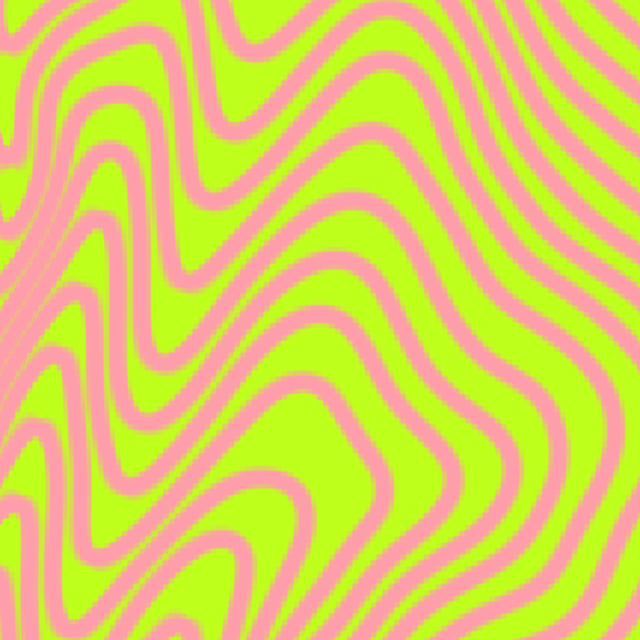
Write a WebGL 2 fragment shader that draws this pattern.

```glsl
#version 300 es
precision highp float;
// Pink contour lines of even stroke flowing over leaning waves on lime, with softly stepped edges.

#define LINE_COUNT 9.0     // contours per unit of height
#define HALF_STROKE 0.0148 // half the line width
#define EDGE_SOFT 0.0070   // half the blur of a line edge
#define STEP_CELLS 108.0   // steps across the canvas
#define WAVE_HEIGHT 0.170  // amplitude of the ridges
#define WAVE_LEAN 0.23     // sideways drift of the ridges with height
#define WARP 0.050         // irregularity of the ridge positions
#define ROUGHNESS 0.050    // irregularity of the height
#define FOLD 2.4           // steepness of the lower fold that turns lines back
#define TILT 1.25          // steepness of the upper right slope
#define SEED 3.7

uniform vec2 u_resolution;
out vec4 outColor;

const float TAU = 6.2831853;
const vec3 PINK = vec3(1.00, 0.62, 0.67);
const vec3 LIME = vec3(0.75, 1.00, 0.11);

float hash(vec2 p) {
  return fract(sin(dot(p, vec2(127.1, 311.7)) + SEED) * 43758.5453);
}

// Smooth value noise from -1 to 1
float noise(vec2 p) {
  vec2 cell = floor(p);
  vec2 f = fract(p);
  f = f * f * f * (f * (f * 6.0 - 15.0) + 10.0);
  float low = mix(hash(cell), hash(cell + vec2(1.0, 0.0)), f.x);
  float high = mix(hash(cell + vec2(0.0, 1.0)), hash(cell + 1.0), f.x);
  return 2.0 * mix(low, high, f.y) - 1.0;
}

// Zero below the origin, linear above it, rounded between
float softRamp(float s, float rounding) {
  return 0.5 * (s + sqrt(s * s + rounding * rounding));
}

// Leaning ridges that widen to the right and flatten toward the upper right
float waves(vec2 p) {
  float across = p.x - WAVE_LEAN * p.y + WARP * noise(p * 3.2);
  float phase = 0.03 + across * (3.3 - 1.9 * across);
  return WAVE_HEIGHT * (1.0 - 0.8 * p.x * p.y) * cos(TAU * phase);
}

// Height field: a slope with waves, a fold at the lower right and a tilt at the upper right
float heightAt(vec2 p) {
  float fold = softRamp(dot(p - vec2(0.5, 0.18), vec2(0.25, -0.97)), 0.06);
  fold *= FOLD * smoothstep(0.12, 0.5, p.x);
  float tilt = TILT * softRamp(dot(p - vec2(0.67, 0.75), vec2(0.95, 0.3)), 0.08);
  return p.y - waves(p) + fold + tilt + ROUGHNESS * noise(p * 4.3 + 17.0);
}

// Distance to the nearest contour, so that strokes keep an even width
float contourDistance(vec2 p) {
  vec2 e = vec2(0.003, 0.0);
  vec2 slope = vec2(heightAt(p + e.xy) - heightAt(p - e.xy),
                    heightAt(p + e.yx) - heightAt(p - e.yx)) / (2.0 * e.x);
  float band = abs(fract(heightAt(p) * LINE_COUNT) - 0.5);
  return band / (LINE_COUNT * max(length(slope), 0.05));
}

// Pull points toward cell centers, with a smooth passage between cells
vec2 softSteps(vec2 p) {
  vec2 cells = p * STEP_CELLS;
  return (floor(cells) + smoothstep(0.2, 0.8, fract(cells))) / STEP_CELLS;
}

void main() {
  vec2 p = gl_FragCoord.xy / u_resolution.y;
  float d = contourDistance(softSteps(p));
  float line = 1.0 - smoothstep(HALF_STROKE - EDGE_SOFT, HALF_STROKE + EDGE_SOFT, d);
  outColor = vec4(mix(LIME, PINK, line), 1.0);
}
```
